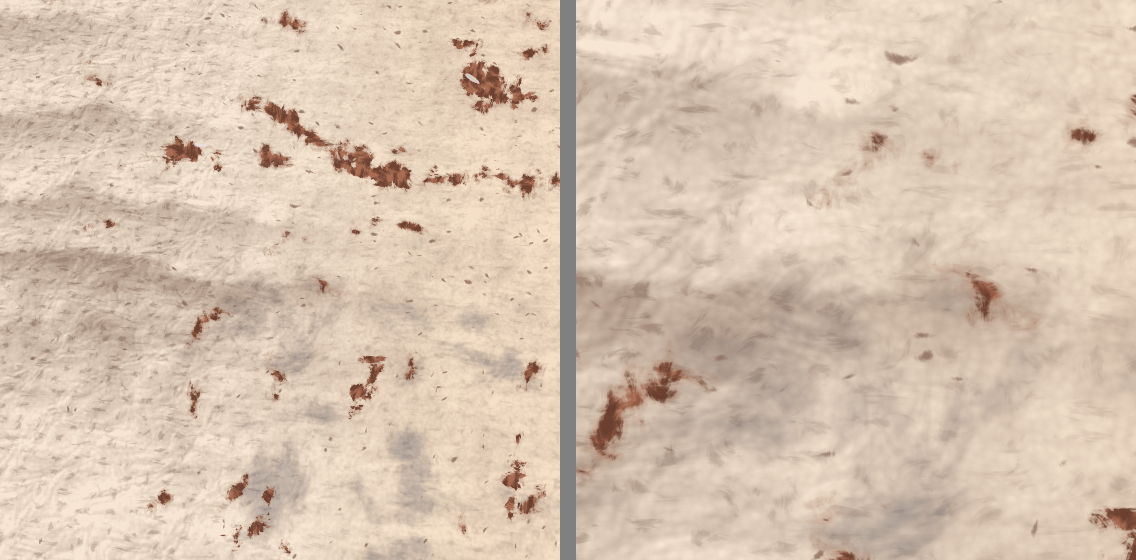
Left, the full canvas; right, a detail of the centre.
Reproduce this texture procedurally as a Shadertoy shader.

```glsl
// Sunlit beach sand with soft shadow bands, lumpy relief and rust seaweed.
// Layered sines shade the sand, cellular noise makes lumps and grain, and
// frayed ellipses on jittered grids scatter the weed along a drift line.

vec2 hash2(vec2 p) {
    vec3 q = fract(p.xyx * vec3(.1031, .1030, .0973));
    q += dot(q, q.yzx + 33.33);
    return fract((q.xx + q.yz) * q.zy);
}

// Warped, rotated sines; roughly -1 to 1
float layeredSines(vec2 p) {
    float sum = 0., amp = .5;
    for (int i = 0; i < 6; i++) {
        p = mat2(.8, -.6, .6, .8) * p * 1.8 + vec2(1.7, 9.2);
        p += .8 * sin(p.yx * .7 + float(i));
        sum += amp * sin(p.x) * sin(p.y);
        amp *= .62;
    }
    return sum;
}

// Distance to the nearest jittered point
float cellular(vec2 p) {
    float nearest = 2.;
    for (int j = -1; j <= 1; j++)
    for (int i = -1; i <= 1; i++) {
        vec2 cell = floor(p) + vec2(i, j);
        nearest = min(nearest, length(cell + hash2(cell) - p));
    }
    return nearest;
}

float sandHeight(vec2 p) {
    p += .012 * sin(p.yx * 37. + 3. * sin(p * 23.));
    return .55 * cellular(p * 13.) + .4 * cellular(p * 31.) + .22 * cellular(p * 67.);
}

// Signed distance to bent ellipses, denser toward the upper right
float scatter(vec2 p, float cells, float chance, float size, float seed) {
    float best = 1.;
    for (int j = -1; j <= 1; j++)
    for (int i = -1; i <= 1; i++) {
        vec2 cell = floor(p * cells) + vec2(i, j);
        vec2 place = hash2(cell + seed), trait = hash2(cell + seed + 31.7);
        vec2 home = (cell + .2 + .6 * place) / cells;
        float likely = chance * mix(.25, 1., smoothstep(.2, .55, home.x)) * mix(.6, 1.5, home.y);
        if (trait.x > likely) continue;
        float angle = mix(1.3, -.25, smoothstep(.25, .5, home.y)) + (trait.y - .5) * 1.3;
        vec2 along = vec2(cos(angle), sin(angle)), d = (p - home) * cells;
        vec2 q = vec2(dot(d, along), dot(d, vec2(-along.y, along.x)));
        q.y += (place.x - .5) * 1.6 * q.x * q.x;
        float reach = size * (.35 + .65 * trait.x / likely);
        best = min(best, (length(q * vec2(1., 1.8 + 1.8 * place.y)) - reach) / cells * .5);
    }
    return best;
}

// Drift line of weed falling to the right, thick at both ends
float driftLine(vec2 p) {
    float bend = (p.x - .44) / .17;
    float middle = .68 + .13 * exp(-bend * bend) + .008 * sin(p.x * 31.);
    float thick = .014 * smoothstep(.44, .49, p.x) * smoothstep(.69, .61, p.x)
                + .009 * smoothstep(.84, .94, p.x) - .001;
    return max(abs(p.y - middle) - thick, .44 - p.x);
}

// Soft shadow bands from the left, shorter higher up
float shadowBands(vec2 p, float wobble) {
    float shade = 0.;
    for (int i = 0; i < 4; i++) {
        float k = float(i);
        float d = p.y - (.55 + .10 * k + .01 * k * k) + (.13 - .04 * k) * p.x - .04 * wobble;
        float width = d > 0. ? .016 : .04;
        shade += exp(-d * d / (width * width)) * smoothstep(.95 - .2 * k, .25 - .1 * k, p.x);
    }
    return shade;
}

void mainImage(out vec4 fragColor, in vec2 fragCoord) {
    vec2 p = fragCoord / iResolution.xy;
    vec2 ground = vec2((p.x - .5) * (.85 + .4 * p.y), p.y * (1. + .45 * p.y));

    // Shade: broad tone, bands, left hollow and grey smudges
    float broad = layeredSines(ground * 3.5);
    float mottle = layeredSines(ground * vec2(14., 17.) + 4.);
    float shade = .13 + .12 * broad + .17 * mottle;
    shade += .5 * shadowBands(p, broad + .5 * mottle);
    vec2 hollow = (p - vec2(.2, .43)) / vec2(.32, .14);
    shade += .36 * exp(-dot(hollow, hollow)) * (1. + .6 * mottle);
    float smudge = smoothstep(.0, .8, layeredSines(ground * 8. + 7.) + .5 * mottle);
    smudge *= smoothstep(.62, .35, p.y) * smoothstep(.2, .5, p.x);
    shade += .55 * smudge;

    // Relief lit from the upper left, rougher on the left; then fine grain
    float rough = mix(1., .4, smoothstep(.25, .6, p.x));
    float relief = sandHeight(ground) - sandHeight(ground + vec2(-.003, .005));
    shade += clamp(relief * 1.1, -.22, .34) * rough;
    float crumbs = layeredSines(ground * vec2(60., 75.));
    shade += .4 * rough * smoothstep(.2, .75, crumbs) + .09 * crumbs;
    shade += .17 * (cellular(ground * vec2(140., 105.)) - .45);

    vec3 sunlit = mix(vec3(.95, .885, .81), vec3(.945, .86, .765), smoothstep(.4, .9, p.x));
    vec3 shadow = mix(vec3(.67, .575, .51), vec3(.65, .6, .57), smudge);
    vec3 color = mix(sunlit, shadow, clamp(shade, -.06, 1.15));

    // Seaweed in clumps and shreds with ragged, partly see-through edges
    float fray = layeredSines(p * vec2(24., 30.)) + .9 * layeredSines(p * 58.);
    float weed = min(scatter(p, 5., .3, .3, 3.) + .03 * fray, driftLine(p) + .018 * fray);
    weed = min(weed, scatter(p, 13., .2, .26, 11.) + .014 * fray);
    float fiber = layeredSines(p * vec2(95., 80.));
    vec3 rust = mix(vec3(.36, .18, .12), vec3(.64, .38, .28), smoothstep(-.5, .5, fiber));
    color = mix(color, vec3(.66, .5, .41), .4 * smoothstep(.012, 0., weed + .006 * fiber));
    color = mix(color, rust, .85 * smoothstep(.003, -.006, weed + .008 * fiber));

    // Small blurred brown specks and a few pale shells
    float speck = min(scatter(p, 29., .09, .17, 23.), scatter(p, 47., .1, .16, 57.)) + .003 * fiber;
    color = mix(color, vec3(.48, .34, .28), .65 * smoothstep(.0018, -.0018, speck));
    float shell = scatter(p, 9., .05, .17, 41.) + .003 * fray;
    color = mix(color, vec3(.91, .88, .86), .85 * smoothstep(.0015, -.0015, shell));

    fragColor = vec4(clamp(color, 0., 1.), 1.);
}
```
